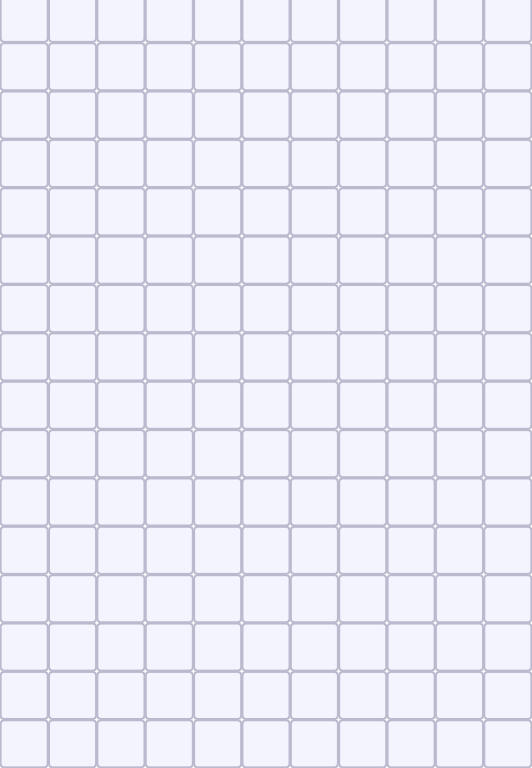
Reproduce this pattern procedurally as a Shadertoy shader.

```glsl
// Square grid of pale tiles, each outlined in muted lavender with rounded corners.
// A rounded-box distance per repeated cell gives the outline; where four corners
// meet, the uncovered space shows as a small four-pointed white star.

const float TILES_ACROSS  = 11.0;   // whole tiles over the canvas width
const float BORDER        = 0.034;  // outline of one tile, in tile widths
const float CORNER_RADIUS = 0.09;   // outer corner radius, in tile widths
const vec3  TILE_COLOR    = vec3(0.957, 0.957, 1.0);
const vec3  LINE_COLOR    = vec3(0.73, 0.73, 0.81);
const vec3  GAP_COLOR     = vec3(0.99, 0.99, 1.0);

// Signed distance to a square with rounded corners
float roundedSquare(vec2 p, float halfSize, float radius) {
    vec2 q = abs(p) - halfSize + radius;
    return length(max(q, 0.0)) + min(max(q.x, q.y), 0.0) - radius;
}

void mainImage(out vec4 fragColor, in vec2 fragCoord) {
    // Tile space, anchored at the lower left corner
    float pixel = TILES_ACROSS / iResolution.x;
    vec2 local = fract(fragCoord * pixel) - 0.5;
    float dist = roundedSquare(local, 0.5, CORNER_RADIUS);

    // Outline on the inside of the tile edge
    float line = clamp((dist + BORDER) / pixel + 0.5, 0.0, 1.0);
    vec3 color = mix(TILE_COLOR, LINE_COLOR, line);

    // Corner gap; the ramp starts at the edge so touching tiles show no seam
    float gap = clamp(dist / pixel, 0.0, 1.0);
    color = mix(color, GAP_COLOR, gap);

    fragColor = vec4(color, 1.0);
}
```
